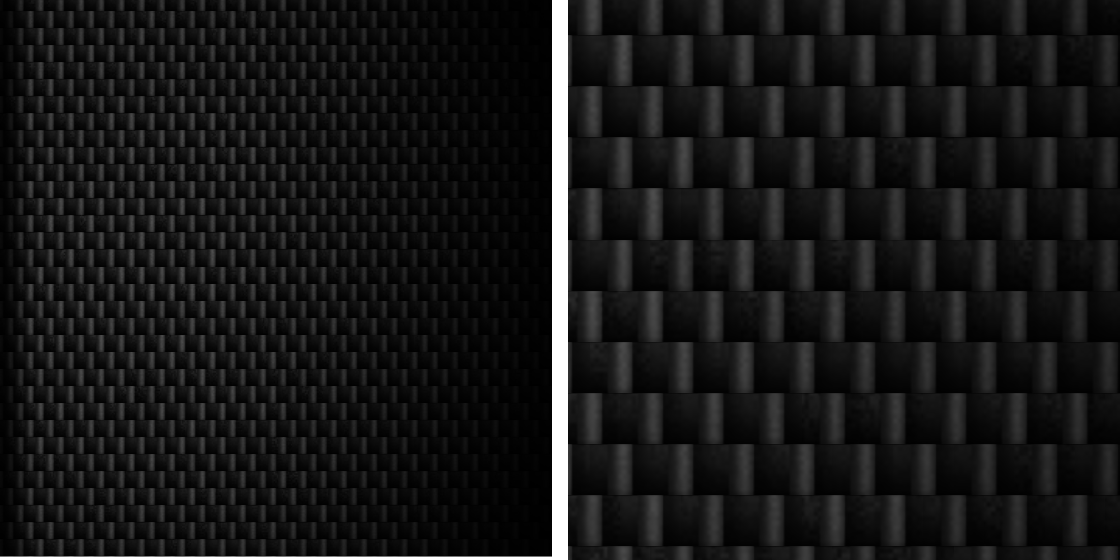
Left: the whole. Right: its middle third, enlarged.
This texture is drawn by a Shadertoy shader. Its source:

```glsl
// Black carbon fibre weave: staggered glossy strips between dark pads, lit from the left.

const vec2 WEAVE_COUNT = vec2(27.3, 32.86);  // repeats across and down
const vec2 WEAVE_SHIFT = vec2(0.042, -0.64); // where the first repeat starts
const float STRIP_HALF_WIDTH = 0.205;
const float BASE_HEIGHT = 0.0062;
const vec3 STRIP_DARK = vec3(0.085);
const vec3 STRIP_BRIGHT = vec3(0.275);
const vec3 PAD_TOP = vec3(0.105);
const vec3 PAD_BOTTOM = vec3(0.022);
const vec3 BASE_WHITE = vec3(1.0);

float hash(vec2 p) {
    return fract(sin(dot(p, vec2(127.1, 311.7))) * 43758.5453);
}

float valueNoise(vec2 p) {
    vec2 i = floor(p);
    vec2 f = fract(p);
    f = f * f * (3.0 - 2.0 * f);
    float low = mix(hash(i), hash(i + vec2(1.0, 0.0)), f.x);
    float high = mix(hash(i + vec2(0.0, 1.0)), hash(i + vec2(1.0, 1.0)), f.x);
    return mix(low, high, f.y);
}

// Soft mask of a strip centred on zero
float stripMask(float x, float halfWidth, float soft) {
    return 1.0 - smoothstep(halfWidth - soft, halfWidth + soft, abs(x));
}

// Sheen across one strip, strongest right of its middle
vec3 stripColor(float x, float y) {
    float sheen = exp(-pow((x - 0.055) / 0.135, 2.0));
    return mix(STRIP_DARK, STRIP_BRIGHT, sheen) * mix(1.0, 0.82, y * y);
}

// Pad that darkens downward and beside the strip at its left
vec3 padColor(float x, float y) {
    float across = fract(x - STRIP_HALF_WIDTH) / (1.0 - 2.0 * STRIP_HALF_WIDTH);
    float side = mix(0.5, 1.12, smoothstep(0.0, 0.75, across));
    return mix(PAD_TOP, PAD_BOTTOM, smoothstep(0.0, 1.0, y)) * side;
}

// One row of the weave; p.y runs downward
vec3 weave(vec2 p, vec2 soft) {
    float row = floor(p.y);
    float stagger = 0.5 * mod(row, 2.0);
    float column = floor(p.x - stagger);
    float x = fract(p.x - stagger) - 0.5;
    float y = fract(p.y);
    float mask = stripMask(x, STRIP_HALF_WIDTH, soft.x);

    // Fibre grain, rougher on some pads than on others
    float roughness = mix(0.1, 0.5, pow(hash(vec2(column, row + 7.0)), 3.0));
    float grain = 2.0 * valueNoise(p * vec2(13.0, 11.0)) - 1.0;
    vec3 pad = padColor(x, y) * (1.0 + roughness * grain);
    vec3 strip = stripColor(x, y) * (1.0 + 0.08 * grain);
    vec3 color = mix(pad, strip, mask);

    // Soft seam under each row, deeper on the pads
    float seam = smoothstep(0.0, soft.y, y) * (1.0 - smoothstep(0.86, 1.0, y));
    color *= mix(mix(0.5, 0.8, mask), 1.0, seam);

    // Slight change from one repeat to the next
    return color * mix(0.92, 1.08, hash(vec2(column, row)));
}

// Broad light: dark left rim, bright left half, fade to the right
float lighting(vec2 uv) {
    float rim = mix(0.15, 1.0, smoothstep(0.0, 0.065, uv.x));
    float fade = mix(1.0, 0.1, smoothstep(0.3, 1.1, uv.x));
    float height = 1.0 - 0.9 * pow(uv.y - 0.53, 2.0);
    float corner = 1.0 - 0.5 * smoothstep(0.65, 1.0, uv.x) * smoothstep(0.15, 0.5, abs(uv.y - 0.5));
    float rightRim = mix(1.0, 0.5, smoothstep(0.9, 1.0, uv.x));
    return rim * fade * height * corner * rightRim;
}

void mainImage(out vec4 fragColor, in vec2 fragCoord) {
    vec2 uv = fragCoord / iResolution.xy;
    vec2 pixel = 1.0 / iResolution.xy;
    vec2 p = vec2(uv.x, 1.0 - uv.y) * WEAVE_COUNT + WEAVE_SHIFT;
    vec2 soft = max(pixel * WEAVE_COUNT, vec2(0.03));
    vec3 color = weave(p, soft) * lighting(uv);

    // White band along the foot
    float base = 1.0 - smoothstep(BASE_HEIGHT - 0.5 * pixel.y, BASE_HEIGHT + 0.5 * pixel.y, uv.y);
    color = mix(color, BASE_WHITE, base);
    fragColor = vec4(color, 1.0);
}
```
